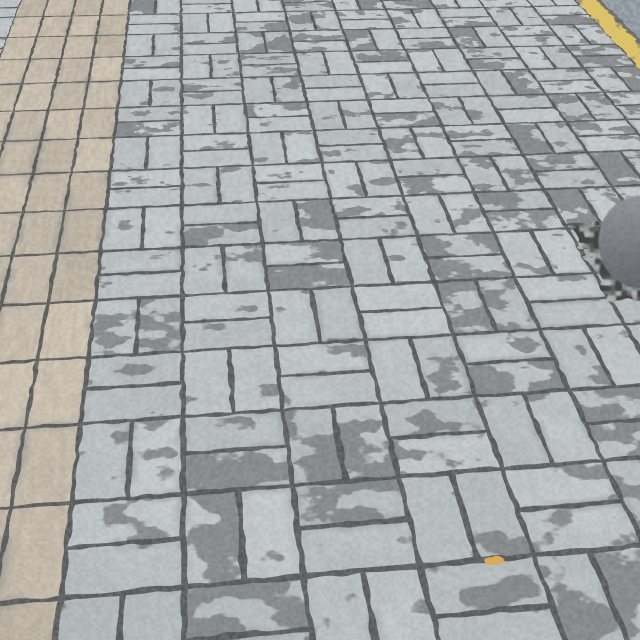
Give the GLSL for this texture, as a WebGL 1 fragment shader.

```glsl
precision highp float;
// Worn grey basket-weave pavers with a tan strip, receding in perspective to a yellow kerb.
uniform vec2 u_resolution;

const vec2 VANISH = vec2(0.28, 1.655);      // where the column joints meet
const float TILT = -0.032;                  // slope of the horizon
const vec3 COLUMNS = vec3(8.22, 0.962, 0.0);
const vec3 ROWS = vec3(-0.888, -9.81, 15.43);
const float JOINT = 0.052;                  // joint width, in blocks
const float TAN_WIDTH = 0.53;               // tan brick width, in blocks
const float TAN_LEFT = -2.12;
const vec2 KERB = vec2(9.0, 9.48);          // kerb edges, in columns
const vec4 PIT = vec4(6.04, 3.4, 8.2, 5.1); // gravel: left, near, right, far
const vec3 STONE_DARK = vec3(0.685, 0.705, 0.715);
const vec3 STONE_LIGHT = vec3(0.765, 0.785, 0.795);
const vec3 TAN = vec3(0.77, 0.735, 0.675);
const vec3 JOINT_COLOR = vec3(0.35, 0.36, 0.365);
const vec3 STAIN = vec3(0.49, 0.50, 0.505);
const vec3 YELLOW = vec3(0.86, 0.76, 0.42);
const vec3 ROAD = vec3(0.58, 0.61, 0.64);
const vec3 LEAF = vec3(0.86, 0.67, 0.36);

float hash(vec2 p) {
  return fract(sin(dot(p, vec2(127.1, 311.7))) * 43758.5);
}

float noise(vec2 p) {
  vec2 i = floor(p), f = fract(p);
  f = f * f * (3.0 - 2.0 * f);
  return mix(mix(hash(i), hash(i + vec2(1, 0)), f.x),
             mix(hash(i + vec2(0, 1)), hash(i + 1.0), f.x), f.y);
}

float fbm(vec2 p) {
  float sum = 0.0, amp = 0.533;
  for (int i = 0; i < 4; i++) {
    sum += amp * noise(p);
    p = p * 2.03 + 7.3;
    amp *= 0.5;
  }
  return sum;
}

// Share of a pixel covered by a line of the given width at distance d
float lineCover(float d, float width, float px) {
  return clamp(0.5 + (0.5 * width - d) / px, 0.0, 1.0)
       - clamp(0.5 - (0.5 * width + d) / px, 0.0, 1.0);
}

float above(float x, float edge, float px) {
  return smoothstep(edge - px, edge + px, x);
}

void main() {
  vec2 uv = gl_FragCoord.xy / u_resolution;

  // Ground plane: one unit is one square block of two bricks
  vec3 ray = vec3(uv.x - VANISH.x, VANISH.y - uv.y, 1.0);
  float depth = ray.y + TILT * ray.x;
  vec2 ground = vec2(dot(COLUMNS, ray), dot(ROWS, ray)) / depth;
  vec2 px = vec2(COLUMNS.x / depth, ROWS.z / (depth * depth)) / u_resolution;
  vec2 wobble = vec2(noise(ground * 9.0), noise(ground * 9.0 + 40.0)) - 0.5;
  vec2 p = ground + 0.022 * wobble;

  // Bricks: upright and flat pairs alternate; the tan strip is all upright
  bool isTan = p.x < 0.0 && p.x > TAN_LEFT;
  vec2 block = floor(p);
  bool upright = mod(block.x + block.y, 2.0) > 0.5;
  vec2 split = isTan ? vec2(1.0 / TAN_WIDTH, 1.0)
                     : (upright ? vec2(2.0, 1.0) : vec2(1.0, 2.0));
  vec2 brick = floor(p * split);
  vec2 edge = (0.5 - abs(fract(p * split) - 0.5)) / split;
  vec2 seed = brick + split * 17.0;
  float width = JOINT * (isTan ? 0.8 : 1.0) * (0.65 + 0.7 * noise(ground * 6.0 + 11.0));
  float joint = max(lineCover(edge.x, width, px.x), lineCover(edge.y, width, px.y));

  // Brick faces
  float grain = noise(uv * 230.0) - 0.5;
  float cloud = fbm(ground * 2.2);
  float tone = 0.6 * hash(seed) + 0.8 * (cloud - 0.5) + 0.2 + 0.25 * uv.y;
  vec3 color = mix(STONE_DARK, STONE_LIGHT, clamp(tone, 0.0, 1.0));
  if (isTan) {
    float streak = noise(vec2(ground.x * 30.0, ground.y * 3.0)) - 0.5;
    color = TAN * (0.95 + 0.08 * hash(seed) + 0.05 * streak);
  }
  color += 0.055 * grain;

  // Damp stains bounded by bricks, denser to the far right
  float damp = fbm(ground * vec2(2.6, 3.4) + 5.0 * hash(seed + 3.0));
  float wet = 0.72 - 0.30 * pow(hash(seed + 9.0), 2.5)
            - 0.07 * smoothstep(2.0, 7.0, ground.x) + 0.05 * smoothstep(2.0, 0.0, ground.x);
  float stain = isTan ? 0.0 : smoothstep(wet - 0.02, wet + 0.05, damp);
  color = mix(color, STAIN + 0.06 * grain, 0.8 * stain);
  float grime = smoothstep(0.12, 0.0, min(edge.x, edge.y)) * smoothstep(0.45, 0.75, cloud);
  color = mix(color, STAIN, 0.4 * grime);
  color = mix(color, JOINT_COLOR + 0.1 * grain, 0.92 * joint);

  // Gravel pit and the rounded post standing in it
  vec2 rim = ground + 0.25 * wobble;
  float pit = above(rim.x, PIT.x, px.x) * above(rim.y, PIT.y, px.y)
            * above(-rim.x, -PIT.z, px.x) * above(-rim.y, -PIT.w, px.y);
  float pebbles = smoothstep(0.2, 0.85, noise(uv * 120.0));
  color = mix(color, mix(vec3(0.27), vec3(0.68, 0.69, 0.69), pebbles), pit);
  float soft = 1.5 / u_resolution.y;
  float post = 0.065 - length((uv - vec2(1.0, 0.622)) * vec2(1.0, 0.9));
  vec3 postColor = vec3(0.48, 0.49, 0.51) + 1.2 * (uv.y - 0.62) + 0.04 * grain;
  color = mix(color, postColor, above(post, 0.0, soft));

  // Kerb paint, its chips and the road beyond
  float along = ground.x + 0.08 * wobble.x;
  vec3 paint = mix(YELLOW, STAIN, 0.7 * smoothstep(0.58, 0.72, fbm(uv * 60.0)));
  color = mix(color, paint, above(along, KERB.x, px.x));
  color = mix(color, ROAD + 0.1 * grain, above(along, KERB.y, px.x));
  color = mix(color, JOINT_COLOR, 0.7 * lineCover(abs(along - KERB.y), 0.1, px.x));

  // One fallen leaf
  vec2 leaf = (uv - vec2(0.771, 0.124)) / vec2(0.015, 0.007);
  float leafEdge = length(leaf) + 0.5 * (noise(uv * 160.0) - 0.5);
  color = mix(color, LEAF, smoothstep(1.1, 0.85, leafEdge));

  gl_FragColor = vec4(color, 1.0);
}
```
